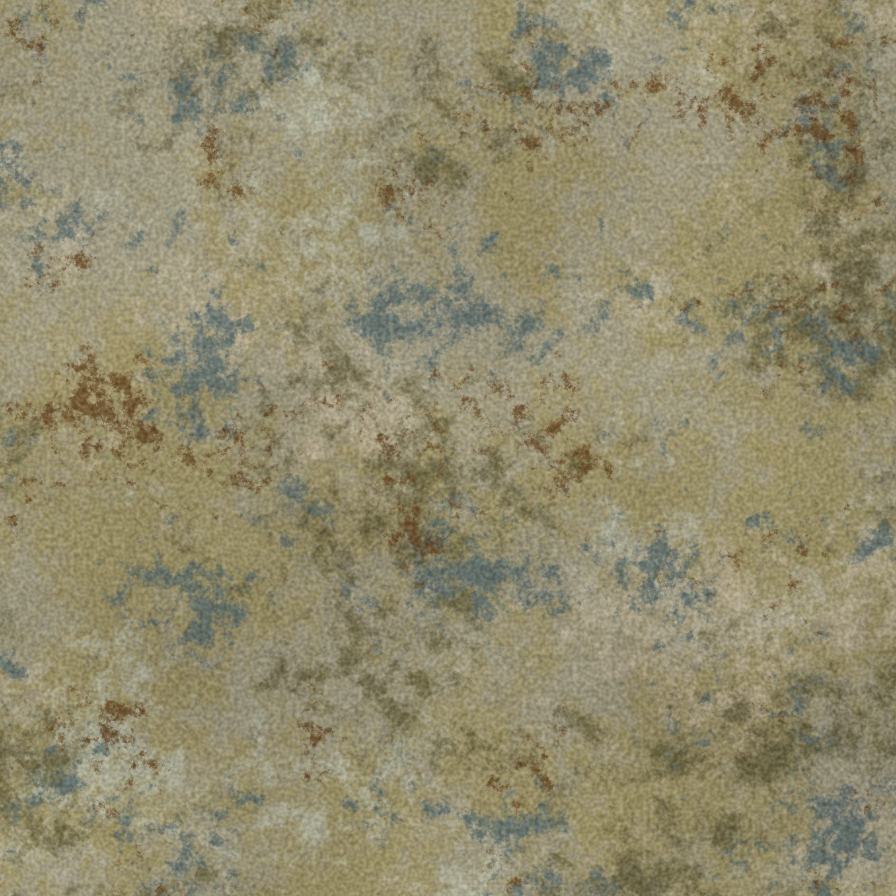
A three.js fragment shader for this texture:

```glsl
// Weathered mineral plaster: ochre and grey ground with pale, olive, slate-blue
// and rust stains. Each stain is a broad cloud of gradient noise broken up by
// finer noise, and a sandy grain covers the whole surface.

varying vec2 vUv;

vec2 gradient(vec2 cell) {
  vec3 h = fract(cell.xyx * vec3(0.1031, 0.1030, 0.0973));
  h += dot(h, h.yzx + 33.33);
  float angle = 6.2832 * fract((h.x + h.y) * h.z);
  return vec2(cos(angle), sin(angle));
}

float gradientNoise(vec2 p) {
  vec2 i = floor(p);
  vec2 f = p - i;
  vec2 u = f * f * f * (f * (f * 6.0 - 15.0) + 10.0);
  float a = dot(gradient(i), f);
  float b = dot(gradient(i + vec2(1.0, 0.0)), f - vec2(1.0, 0.0));
  float c = dot(gradient(i + vec2(0.0, 1.0)), f - vec2(0.0, 1.0));
  float d = dot(gradient(i + 1.0), f - 1.0);
  return mix(mix(a, b, u.x), mix(c, d, u.x), u.y);
}

// Layered noise; a higher gain gives a rougher, more crumbly field.
float fbm(vec2 p, float gain) {
  float sum = 0.0;
  float amplitude = 1.0;
  for (int i = 0; i < 5; i++) {
    sum += amplitude * gradientNoise(p);
    p = mat2(1.6, 1.2, -1.2, 1.6) * p + 17.3;
    amplitude *= gain;
  }
  return sum;
}

// Broad clouds whose edges dissolve into small flecks.
float stain(vec2 p, float cloudScale, float fleckScale, float seed) {
  float cloud = fbm(p * cloudScale + seed, 0.5);
  float flecks = fbm(p * fleckScale + seed * 2.0, 0.75);
  return cloud + 0.6 * flecks;
}

void main() {
  vec2 p = vUv;

  // Ground drifting between grey plaster and ochre
  float ochre = smoothstep(-0.45, 0.45, stain(p, 4.0, 24.0, 11.0));
  vec3 color = mix(vec3(0.60, 0.58, 0.49), vec3(0.59, 0.55, 0.39), ochre);

  // Pale worn patches, some warmer than others
  float warmth = smoothstep(-0.3, 0.3, fbm(p * 3.0 + 71.0, 0.5));
  vec3 pale = mix(vec3(0.68, 0.69, 0.62), vec3(0.71, 0.66, 0.56), warmth);
  color = mix(color, pale, 0.8 * smoothstep(0.05, 0.75, stain(p, 4.5, 30.0, 23.0)));

  // Dark olive clouds, then slate-blue and rust flecks
  float olive = smoothstep(0.05, 0.8, stain(p, 3.5, 22.0, 37.0));
  color = mix(color, vec3(0.36, 0.34, 0.22), 0.75 * olive);
  float slate = smoothstep(0.22, 0.75, stain(p, 7.0, 32.0, 43.0));
  color = mix(color, vec3(0.35, 0.41, 0.41), 0.8 * slate);
  float rust = smoothstep(0.38, 0.85, stain(p, 5.0, 36.0, 59.0));
  color = mix(color, vec3(0.39, 0.28, 0.15), 0.8 * rust);

  // Soft large-scale shading and sandy grain
  color *= 1.0 + 0.12 * fbm(p * 2.5 + 83.0, 0.5);
  float grain = gradientNoise(p * 230.0) + 0.7 * gradientNoise(p.yx * 141.0 + 5.0);
  color += 0.11 * grain * vec3(1.0, 0.98, 0.9);

  gl_FragColor = vec4(color, 1.0);
}
```
